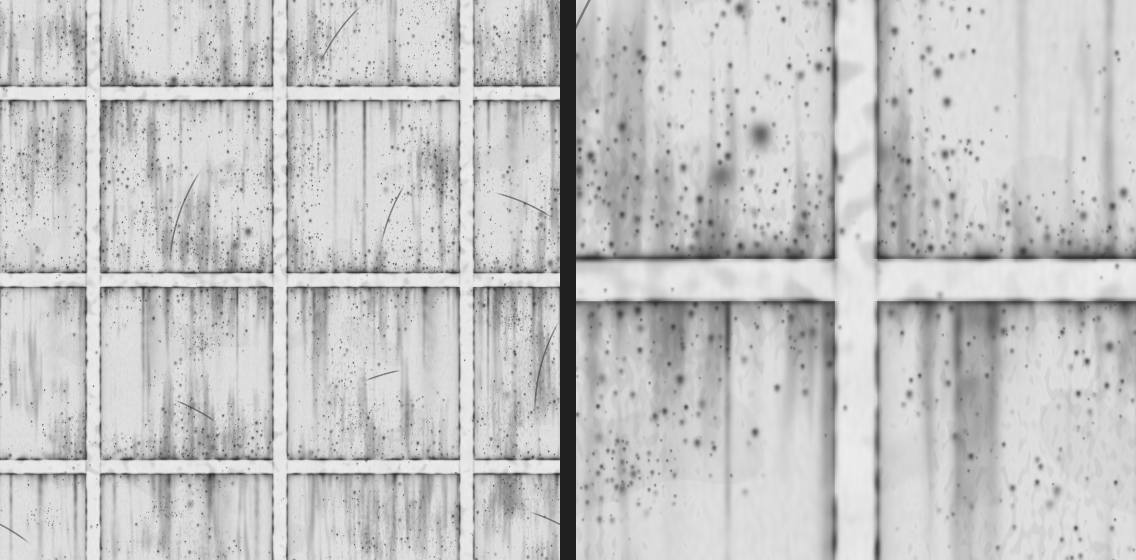
Left: the whole. Right: its middle third, enlarged.
This texture is drawn by a WebGL 1 fragment shader. Its source:

```glsl
precision highp float;
// Weathered white metal panels in a 3 by 3 grid of raised bars, seamlessly tiling.
// Wrapped gradient noise makes stains; hashed cells scatter rust spots, drips and
// scratches, so every panel ages differently. Grime gathers around the bars.
uniform vec2 u_resolution;

const float REPEATS = 3.0;
const float BAR_HALF = 0.038;
const vec3 PAINT = vec3(0.875);
const vec3 BAR_PAINT = vec3(0.905);
const vec3 GRIME = vec3(0.36);
const vec3 RUST = vec3(0.15);

vec3 hash3(vec2 p) {
  vec3 q = vec3(dot(p, vec2(127.1, 311.7)), dot(p, vec2(269.5, 183.3)), dot(p, vec2(419.2, 371.9)));
  return fract(sin(q) * 43758.55);
}

float corner(vec2 cell, vec2 offset, vec2 period) {
  return dot(hash3(mod(cell, period)).xy * 2.0 - 1.0, offset);
}

// Gradient noise over the unit square, wrapping after freq cells
float noise(vec2 uv, vec2 freq) {
  vec2 p = uv * freq, i = floor(p), f = p - i;
  vec2 s = f * f * f * (f * (f * 6.0 - 15.0) + 10.0);
  vec2 e = vec2(1.0, 0.0);
  float low = mix(corner(i, f, freq), corner(i + e, f - e, freq), s.x);
  float high = mix(corner(i + e.yx, f - e.yx, freq), corner(i + 1.0, f - 1.0, freq), s.x);
  return 1.5 * mix(low, high, s.y);
}

// Soft spots, one candidate per cell of an n by n grid, slightly drawn downward
float spots(vec2 uv, float n, float density) {
  vec2 g = uv * n, base = floor(g);
  float ink = 0.0;
  for (int y = -1; y <= 1; y++) {
    for (int x = -1; x <= 1; x++) {
      vec2 cell = base + vec2(float(x), float(y));
      vec2 key = mod(cell, n) + n;
      vec3 place = hash3(key), look = hash3(key + 37.0);
      vec2 d = g - cell - place.xy;
      d.y *= d.y < 0.0 ? 0.7 : 1.0;
      float size = mix(0.13, 0.32, look.x * look.x);
      float present = smoothstep(0.0, 0.1, density - place.z);
      ink = max(ink, present * mix(0.35, 1.0, look.y) * exp(-dot(d, d) / (size * size)));
    }
  }
  return ink;
}

// Vertical runs of dirty water starting at the top of a panel
float drips(float x, float depth, vec2 id, float columns) {
  float g = x * columns, ink = 0.0;
  for (int i = -1; i <= 1; i++) {
    float k = floor(g) + float(i);
    vec2 key = vec2(k + id.x * 71.0, id.y * 13.0 + columns);
    vec3 shape = hash3(key);
    float tone = hash3(key + 19.0).x;
    float across = (g - k - shape.x) / mix(0.14, 0.42, shape.y);
    float reach = mix(0.03, 0.55, pow(shape.z, 4.0));
    ink = max(ink, tone * tone * exp(-across * across - depth / reach));
  }
  return ink;
}

// One thin, gently bowed scratch on about half of the panels
float scratch(vec2 f, vec2 id, float px) {
  vec3 h = hash3(id + 5.3), k = hash3(id + 41.7);
  float angle = mix(-0.5, 1.8, h.z);
  vec2 axis = vec2(cos(angle), sin(angle));
  vec2 d = f - mix(vec2(0.3), vec2(0.7), h.xy);
  float along = dot(d, axis);
  float away = abs(dot(d, vec2(-axis.y, axis.x)) + 0.5 * along * along);
  float ends = 1.0 - smoothstep(0.6, 1.0, abs(along) / mix(0.1, 0.32, k.x));
  return step(0.45, k.y) * ends * (1.0 - smoothstep(0.001, 0.001 + 1.2 * px, away));
}

float ridge(float d, float width) {
  return exp(-d * d / (width * width));
}

void main() {
  vec2 uv = gl_FragCoord.xy / u_resolution;
  float px = REPEATS / min(u_resolution.x, u_resolution.y);
  vec2 q = uv * REPEATS + 0.5;
  vec2 id = mod(floor(q), REPEATS), f = fract(q);

  // Signed distances to the bars, and heights within the panel
  vec2 gap = min(f, 1.0 - f) - BAR_HALF;
  vec2 bars = 1.0 - smoothstep(-0.6 * px, 0.6 * px, gap);
  float depth = max(1.0 - BAR_HALF - f.y, 0.0);
  float height = max(f.y - BAR_HALF, 0.0);

  // Noise layers
  float cloud = noise(uv, vec2(7.0));
  float patchy = noise(uv, vec2(24.0));
  float streak = noise(uv, vec2(42.0, 4.0)) + 0.6 * noise(uv, vec2(130.0, 12.0));
  float grain = noise(uv, vec2(240.0, 110.0));
  float wear = noise(uv, vec2(60.0));

  // Spot density: clumps, dirty panel feet, cleaner lower rows
  float upper = cos(6.2832 * (uv.y - 0.68));
  float density = 0.2 + 0.32 * cloud + 0.22 * patchy + 0.07 * upper + 0.3 * exp(-height / 0.09);
  vec3 pick = hash3(id + 11.0);
  vec2 toCluster = (f - mix(vec2(0.2), vec2(0.8), pick.xy)) / vec2(0.09, 0.06);
  float cluster = step(0.4, pick.z) * exp(-dot(toCluster, toCluster));

  // Panel: stained paint, runs, scratches and rust
  float stain = smoothstep(-0.15, 1.1, streak + 0.7 * cloud + 0.3 * patchy);
  float faded = smoothstep(0.28, 0.31, noise(uv, vec2(9.0)) + 0.1 * patchy);
  vec3 panel = PAINT + 0.025 * grain - 0.03 * faded + 0.02 * cloud;
  panel = mix(panel, GRIME, 0.5 * stain + 0.12 * smoothstep(0.1, 0.6, grain + cloud));
  float run = 0.85 * drips(f.x, depth, id, 25.0) + 0.4 * drips(f.x, depth, id, 9.0);
  panel = mix(panel, RUST, clamp(run * (0.85 + 0.5 * wear), 0.0, 0.85));
  float rust = max(spots(uv, 112.0, density), 0.9 * spots(uv, 47.0, 0.4 * density - 0.02));
  rust = max(rust, 0.7 * spots(uv, 190.0, 0.6 * density + 0.8 * cluster));
  panel = mix(panel, RUST, 0.78 * rust);
  panel = mix(panel, RUST, 0.5 * scratch(f, id, px));

  // Shadow under each bar and dirt resting on the one below
  float shade = 0.6 * exp(-depth / 0.014) * (0.8 + 0.6 * wear);
  float dirt = exp(-height / 0.016) * clamp(0.55 + 0.9 * wear + 0.5 * patchy, 0.1, 0.9);
  float side = 0.22 * exp(-max(gap.x, 0.0) / 0.016);
  panel = mix(panel, RUST, clamp(max(shade, dirt) + side, 0.0, 0.85));

  // Bars: cleaner paint with sparse chips
  vec3 bar = BAR_PAINT + 0.02 * grain + 0.025 * patchy;
  bar = mix(bar, GRIME, 0.2 * smoothstep(0.1, 0.8, wear + 0.5 * cloud));
  bar = mix(bar, RUST, 0.7 * spots(uv, 130.0, 0.09 + 0.16 * patchy));
  vec3 color = mix(panel, bar, max(bars.x, bars.y));

  // Broken dark seams; upright bars cover the level ones
  float seam = ridge(gap.x, 0.006) * clamp(0.42 + 0.7 * wear, 0.1, 0.8);
  float level = ridge(gap.y, 0.006) * (1.0 - bars.x) * clamp(0.4 + 0.7 * wear, 0.1, 0.8);
  color = mix(color, RUST, max(seam * (1.0 - 0.7 * bars.y), level));

  gl_FragColor = vec4(clamp(color, 0.0, 1.0), 1.0);
}
```
